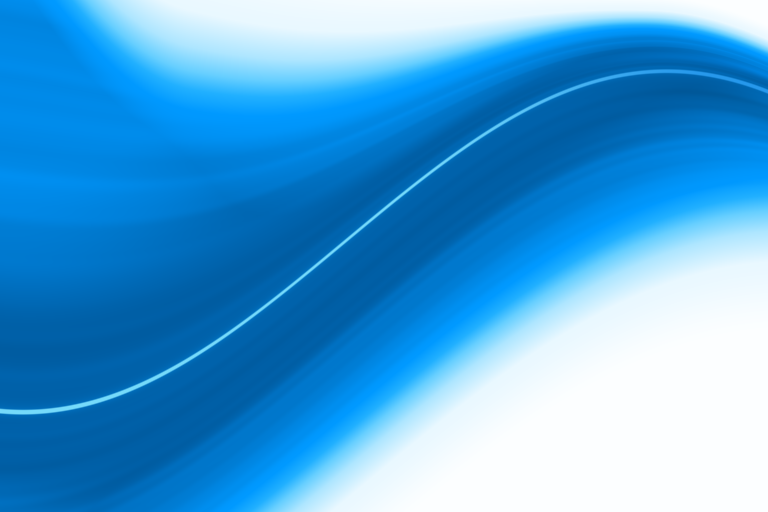
This background is drawn by a Shadertoy shader. Its source:

```glsl
const float PI = 3.14159265;

float hash(float n) { return fract(sin(n * 127.1) * 43758.5453); }

float noise(float p) {
    float i = floor(p), f = fract(p);
    return mix(hash(i), hash(i + 1.0), f * f * (3.0 - 2.0 * f));
}

// Centre lines of the three waves, in units of canvas height
float ridge(float x) { return 0.528 - 0.333 * cos(PI * (x - 0.03) / 0.838); }

float lowerEdge(float x) { return 0.13 + 0.46 * cos(PI * (x - 1.03) / 1.15); }

float upperEdge(float x) {
    float bend = max(x - 0.85, 0.0);
    return 0.9 - 0.058 * cos(PI * (x - 0.37) / 0.46) - bend * bend;
}

// Deep blue through azure and sky to white
vec3 ramp(float t) {
    vec3 c = mix(vec3(0.0, 0.365, 0.64), vec3(0.0, 0.52, 0.88), smoothstep(-0.29, -0.11, t));
    c = mix(c, vec3(0.0, 0.6, 1.0), smoothstep(-0.15, -0.06, t));
    c = mix(c, vec3(0.13, 0.69, 1.0), clamp((t + 0.065) / 0.035, 0.0, 1.0));
    c = mix(c, vec3(0.4, 0.81, 1.0), clamp((t + 0.03) / 0.03, 0.0, 1.0));
    c = mix(c, vec3(0.68, 0.9, 1.0), clamp(t / 0.04, 0.0, 1.0));
    c = mix(c, vec3(0.91, 0.97, 1.0), clamp((t - 0.04) / 0.06, 0.0, 1.0));
    return mix(c, vec3(0.99, 0.997, 1.0), smoothstep(0.08, 0.25, t));
}

void mainImage(out vec4 fragColor, in vec2 fragCoord) {
    vec2 uv = fragCoord / iResolution.xy;
    float x = uv.x, y = uv.y;
    float line = ridge(x), top = upperEdge(x), low = lowerEdge(x);
    float rise = y - line;

    // Light above the ridge, fading into plain blue on the left
    float softness = mix(1.2, 0.22, smoothstep(0.2, 0.85, x));
    float leftFade = max(0.25 - x, 0.0);
    float above = (y - top) / softness - 4.0 * leftFade * leftFade;
    float haze = -0.26 + 0.14 * smoothstep(0.1, 0.5, rise);
    above = max(above, haze);

    // Light below the ridge, with a faint lift in the lower left corner
    float corner = smoothstep(0.08, 0.22, -rise) * (1.0 - smoothstep(0.0, 0.2, x));
    float below = max(low - y, -0.27 + 0.08 * corner);

    // Signed distance to the ridge, in canvas heights
    float slope = (ridge(x + 0.001) - ridge(x - 0.001)) / 0.002;
    slope *= iResolution.y / iResolution.x;
    float dist = rise / sqrt(1.0 + slope * slope);
    float px = 1.0 / iResolution.y;
    float tone = mix(below, above, smoothstep(-0.012, 0.012, dist));

    // Silky streaks that follow the waves
    float lane = rise > 0.0 ? rise / (top - line) : rise / (line - low);
    float streak = noise(lane * 13.0 + 40.0) + 0.5 * noise(lane * 31.0 + 90.0) - 0.75;
    float inBlue = 1.0 - smoothstep(-0.15, -0.03, tone);
    vec3 col = ramp(tone + 0.025 * streak * inBlue);
    col *= 1.0 + 0.05 * streak * inBlue;

    // Shadow under the crest and a pale fold beside it on the right
    float right = smoothstep(0.7, 1.0, x);
    col *= 1.0 - 0.12 * right * exp(-pow((dist + 0.035) / 0.025, 2.0));
    float fold = exp(-pow((dist - 0.028) / 0.009, 2.0));
    col += vec3(0.0, 0.07, 0.12) * fold * right;

    // Thin bright thread with a soft blue halo
    float fade = smoothstep(0.5, 0.95, x);
    float halo = exp(-abs(dist) / 0.008) * mix(0.5, 0.3, fade);
    col = mix(col, vec3(0.0, 0.56, 0.93), halo);
    float width = mix(0.0045, 0.0026, smoothstep(0.0, 0.4, x)) + 0.001 * fade;
    float thread = 1.0 - smoothstep(width - px, width + px, abs(dist));
    vec3 threadColor = mix(vec3(0.5, 0.89, 1.0), vec3(0.16, 0.61, 0.94), fade);
    col = mix(col, threadColor, thread * 0.92);

    fragColor = vec4(clamp(col, 0.0, 1.0), 1.0);
}
```
